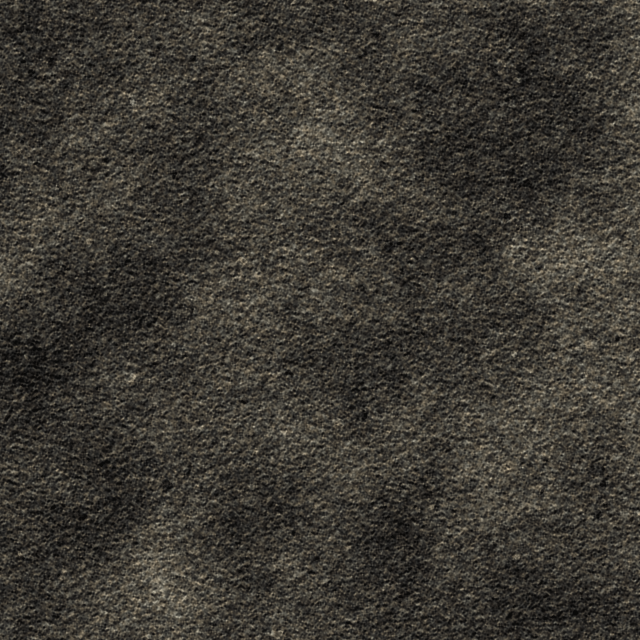
Give the GLSL for this texture, as a WebGL 2 fragment shader.

```glsl
#version 300 es
precision highp float;
// Dark, dry soil: crumbly grains lit from above, over cloudy light and dark stains.
// Relief is the height difference along the light; stains are layered noise,
// and a few pale pebbles and dark pits are scattered on a jittered grid.
uniform vec2 u_resolution;
out vec4 fragColor;

float hash(vec2 cell) {
    uvec2 q = uvec2(ivec2(cell) + 32768) * uvec2(1597334673u, 3812015801u);
    uint n = (q.x ^ q.y) * 1597334673u;
    n = (n ^ (n >> 15)) * 2246822519u;
    return float((n ^ (n >> 13)) >> 8) / 16777216.0;
}

// Value noise from -1 to 1
float noise(vec2 p) {
    vec2 cell = floor(p), f = fract(p);
    f = f * f * (3.0 - 2.0 * f);
    float low = mix(hash(cell), hash(cell + vec2(1, 0)), f.x);
    float high = mix(hash(cell + vec2(0, 1)), hash(cell + vec2(1, 1)), f.x);
    return 2.0 * mix(low, high, f.y) - 1.0;
}

mat2 rotation(float angle) {
    float c = cos(angle), s = sin(angle);
    return mat2(c, s, -s, c);
}

// Cloudy stains, each octave turned and weaker than the last
float stains(vec2 p) {
    float sum = 0.0, weight = 1.0;
    p = rotation(-0.4) * p * vec2(3.8, 4.6);
    for (int octave = 0; octave < 5; octave++) {
        sum += weight * noise(p + 17.3 * float(octave));
        p = rotation(0.5) * p * 2.03;
        weight *= 0.7;
    }
    return sum;
}

// Height of the crumbly surface, grains a little wider than tall
float soilHeight(vec2 p) {
    vec2 coarse = rotation(0.3) * p * vec2(150.0, 185.0);
    vec2 fine = rotation(-0.5) * p * vec2(290.0, 330.0);
    return noise(coarse) + 0.6 * noise(fine + 31.7);
}

// Sparse ragged specks: 1 inside, 0 outside
float specks(vec2 p, float cells, float chance, float seed) {
    float cover = 0.0;
    vec2 home = floor(p * cells);
    for (int y = -1; y <= 1; y++) {
        for (int x = -1; x <= 1; x++) {
            vec2 cell = home + vec2(x, y);
            vec2 key = cell + seed;
            vec2 centre = cell + vec2(hash(key + 211.0), hash(key + 503.0));
            vec2 offset = rotation(6.3 * hash(key + 701.0)) * (p * cells - centre);
            float size = mix(0.08, 0.24, pow(hash(key + 907.0), 2.0));
            float edge = length(offset * vec2(0.8, 1.25)) + 0.07 * noise(p * 210.0);
            float present = step(hash(key), chance);
            cover = max(cover, present * (1.0 - smoothstep(size - 0.05, size + 0.05, edge)));
        }
    }
    return cover;
}

void main() {
    vec2 p = gl_FragCoord.xy / min(u_resolution.x, u_resolution.y);

    // Grain shading
    vec2 toLight = vec2(-0.0006, 0.0015);
    float relief = soilHeight(p - toLight) - soilHeight(p + toLight);
    float grain = noise(rotation(0.7) * p * 370.0 + 5.1);
    float clumps = noise(rotation(0.2) * p * vec2(85.0, 105.0) + 9.4);
    float tone = 1.3 * relief + 1.15 * grain + 0.5 * clumps + 0.83 * stains(p + 2.6);

    // Pits and pebbles
    tone -= 1.3 * specks(p, 34.0, 0.10, 40.0);
    tone += 1.5 * specks(p + 0.37, 30.0, 0.04, 90.0);

    // Tone to brightness, with stretched highlights
    tone = clamp(tone, -3.0, 3.5);
    float light = max(0.231 + 0.095 * tone + 0.009 * tone * tone, 0.035);

    // Warm grey-brown, more neutral in the shadows
    float warmth = noise(rotation(1.1) * p * 190.0 + 63.0);
    vec3 tint = vec3(1.06, 1.0, mix(0.93, 0.865, smoothstep(0.1, 0.3, light)));
    tint += warmth * vec3(0.04, 0.0, -0.04);
    fragColor = vec4(clamp(light * tint, 0.0, 1.0), 1.0);
}
```
